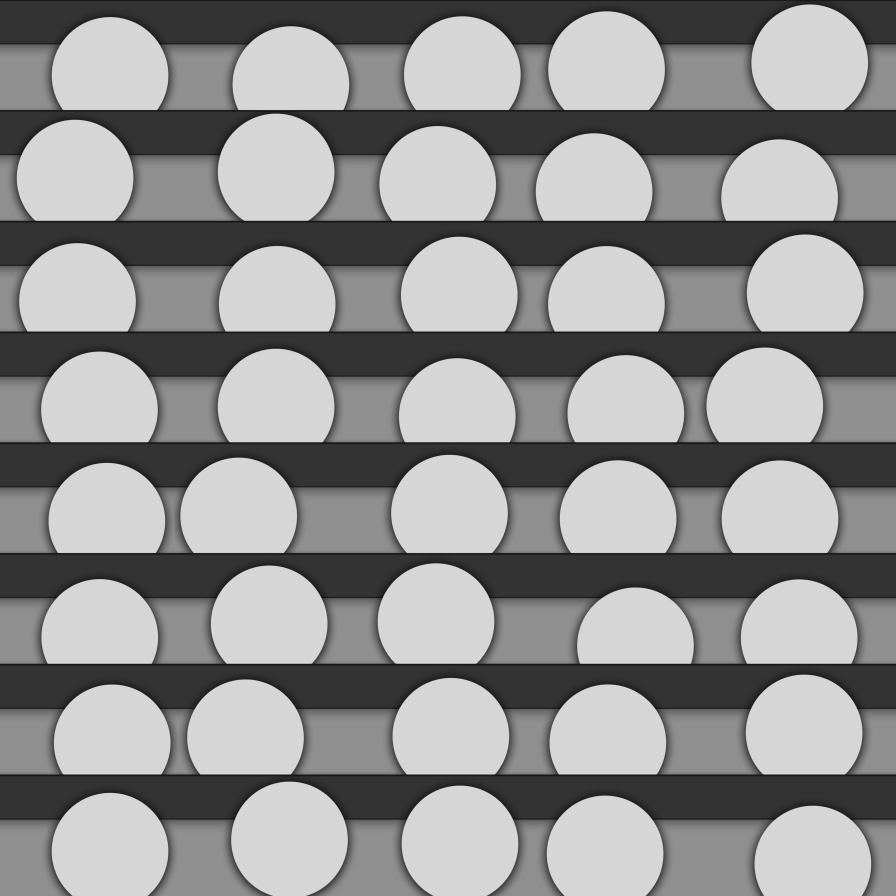
This pattern is drawn by a three.js fragment shader. Its source:

```glsl
// Eight dark shelves, each with five pale discs sunk behind the next shelf and soft shadows.
varying vec2 vUv;

const float ROWS = 8.0;
const int COLUMNS = 5;
const float ROW_PITCH = 0.1236;
const float BAND_HEIGHT = 0.0495;
const float RIM_WIDTH = 0.0022;

const float DISC_RADIUS = 0.0651;
const float FIRST_DISC_X = 0.101;
const float DISC_PITCH = 0.195;
const float DISC_JITTER = 0.029;
const float ROW_JITTER = 0.010;
const float DISC_DEPTH = 0.084;       // mean centre, below the shelf top
const float DEPTH_JITTER = 0.020;

const float DISC_SHADOW_WIDTH = 0.013;
const float DISC_SHADOW_DROP = 0.0015;
const float DISC_SHADOW_STRENGTH = 0.55;
const float BAND_SHADOW_WIDTH = 0.017;
const float BAND_SHADOW_STRENGTH = 0.36;
const float LOWER_SHADOW_WIDTH = 0.006;
const float LOWER_SHADOW_STRENGTH = 0.18;

const vec3 DISC_COLOR = vec3(0.84);
const vec3 BAND_COLOR = vec3(0.20);
const vec3 WALL_COLOR = vec3(0.56);
const vec3 RIM_COLOR = vec3(0.09);

float hash(vec2 cell) {
  vec3 p = fract(cell.xyx * vec3(0.1031, 0.1030, 0.0973));
  p += dot(p, p.yzx + 33.33);
  return fract((p.x + p.y) * p.z);
}

float signedHash(vec2 cell) {
  return 2.0 * hash(cell) - 1.0;
}

// Fades from one at the casting edge to zero at the given width.
float softShadow(float distanceOut, float width) {
  float fade = 1.0 - clamp(distanceOut / width, 0.0, 1.0);
  return fade * fade;
}

vec2 discCenter(float column, float row) {
  vec2 cell = vec2(column + 3.0, row + 11.0);
  float x = FIRST_DISC_X + column * DISC_PITCH
    + DISC_JITTER * signedHash(cell)
    + ROW_JITTER * signedHash(vec2(71.0, row));
  float sway = 0.5 * (signedHash(cell + 23.0) + signedHash(cell + 47.0));
  return vec2(clamp(x, DISC_RADIUS, 1.0 - DISC_RADIUS), DISC_DEPTH + DEPTH_JITTER * sway);
}

void main() {
  float aa = 0.7 * fwidth(vUv.x);
  float fromTop = 1.0 - vUv.y;
  float row = clamp(floor(fromTop / ROW_PITCH), 0.0, ROWS - 1.0);
  vec2 p = vec2(vUv.x, fromTop - row * ROW_PITCH);
  float hasNextRow = step(row, ROWS - 1.5);
  float toNextRow = ROW_PITCH - p.y;

  // Wall, shaded by the shelf above and the one below
  float shade = BAND_SHADOW_STRENGTH * softShadow(p.y - BAND_HEIGHT, BAND_SHADOW_WIDTH);
  shade += hasNextRow * LOWER_SHADOW_STRENGTH * softShadow(toNextRow, LOWER_SHADOW_WIDTH);
  vec3 color = WALL_COLOR * (1.0 - shade);

  // Shelf with dark rims
  float rimDistance = min(p.y, abs(BAND_HEIGHT - p.y));
  float rim = 1.0 - smoothstep(0.0, RIM_WIDTH, rimDistance);
  vec3 band = mix(BAND_COLOR, RIM_COLOR, rim);
  color = mix(band, color, smoothstep(-aa, aa, p.y - BAND_HEIGHT));

  // Discs and their shadows
  float discDistance = 1.0;
  float discShadow = 0.0;
  for (int i = 0; i < COLUMNS; i++) {
    vec2 offset = p - discCenter(float(i), row);
    discDistance = min(discDistance, length(offset) - DISC_RADIUS);
    float shadowDistance = length(offset - vec2(0.0, DISC_SHADOW_DROP)) - DISC_RADIUS;
    discShadow = max(discShadow, softShadow(shadowDistance, DISC_SHADOW_WIDTH));
  }
  color *= 1.0 - DISC_SHADOW_STRENGTH * discShadow;
  color = mix(DISC_COLOR, color, smoothstep(-aa, aa, discDistance));

  // Smooth edge of the next shelf, which covers this row
  float covered = hasNextRow * (1.0 - smoothstep(0.0, 2.0 * aa, toNextRow));
  color = mix(color, RIM_COLOR, covered);

  gl_FragColor = vec4(color, 1.0);
}
```
